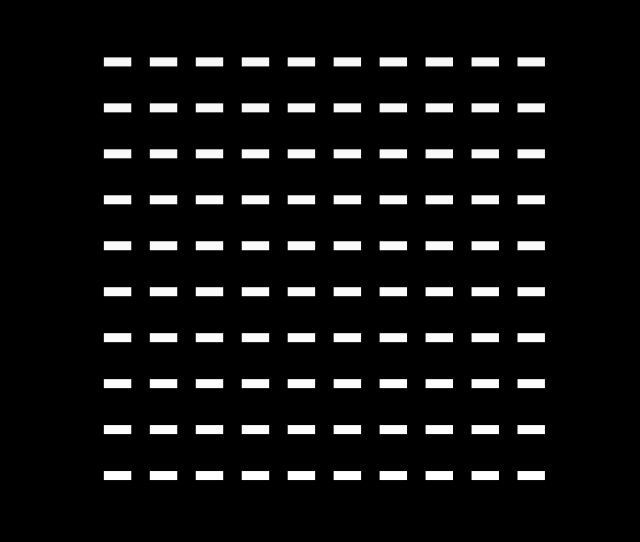
Write a Shadertoy shader that draws this pattern.

```glsl
// Ten by ten grid of white horizontal dashes on black.

const vec2 GRID_COUNT = vec2(10.0);
const vec2 GRID_CENTER = vec2(0.0081, 0.0042);  // offset from canvas centre
const float PITCH = 0.0848;                     // in canvas heights
const vec2 DASH_HALF_SIZE = vec2(0.0253, 0.0083);
const vec3 BACKGROUND = vec3(0.0);
const vec3 DASH_TOP = vec3(0.97);
const vec3 DASH_BOTTOM = vec3(1.0);

// Index of the nearest cell, limited to the grid
vec2 cellIndex(vec2 gridPos, vec2 count) {
    return clamp(floor(gridPos), vec2(0.0), count - 1.0);
}

// Antialiased coverage of an axis-aligned box
float boxCoverage(vec2 p, vec2 halfSize, float pixel) {
    vec2 cover = clamp(0.5 + (halfSize - abs(p)) / pixel, 0.0, 1.0);
    return cover.x * cover.y;
}

void mainImage(out vec4 fragColor, in vec2 fragCoord) {
    float pixel = 1.0 / iResolution.y;
    vec2 p = (fragCoord - 0.5 * iResolution.xy) * pixel - GRID_CENTER;

    // Repeat the cell, keeping the outer margins empty
    vec2 gridPos = p / PITCH + 0.5 * GRID_COUNT;
    vec2 cell = cellIndex(gridPos, GRID_COUNT);
    vec2 local = (gridPos - cell - 0.5) * PITCH;

    // Rows dim slightly towards the top
    float rowHeight = cell.y / (GRID_COUNT.y - 1.0);
    vec3 dashColor = mix(DASH_BOTTOM, DASH_TOP, rowHeight);

    float dash = boxCoverage(local, DASH_HALF_SIZE, pixel);
    fragColor = vec4(mix(BACKGROUND, dashColor, dash), 1.0);
}
```
